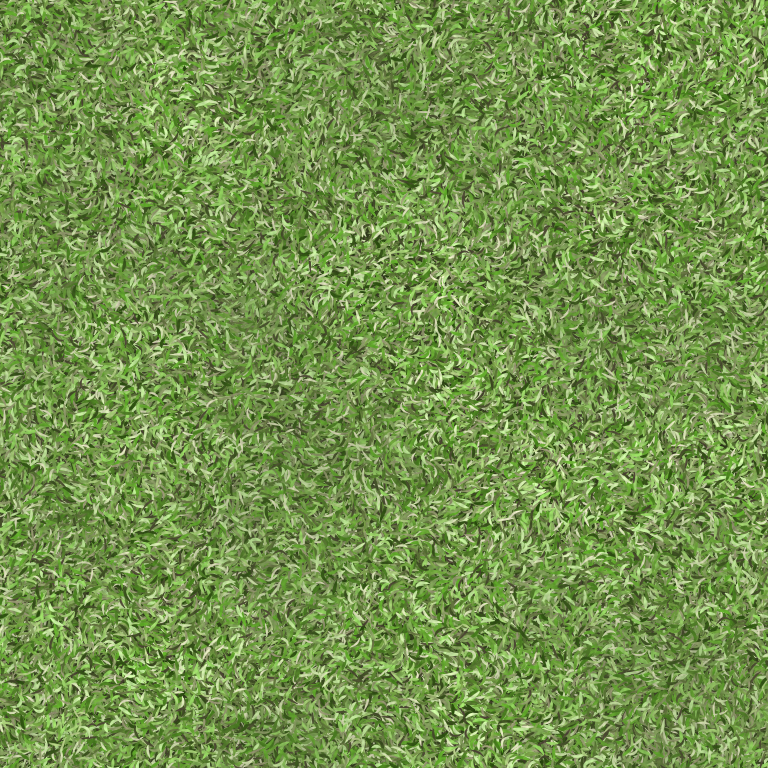
Give the GLSL for this texture, as a Shadertoy shader.

```glsl
// Dense short lawn: layered, randomly turned grass blades in green and straw tones.

const int LAYERS = 12;
const float CELLS = 80.0;            // blades per canvas height in each layer
const float HALF_LENGTH = 0.0092;
const float HALF_WIDTH = 0.0018;
const vec3 SOIL = vec3(0.23, 0.28, 0.14);
const vec3 SHADE = vec3(0.27, 0.33, 0.16);
const vec3 DEEP_GREEN = vec3(0.35, 0.47, 0.20);
const vec3 FRESH_GREEN = vec3(0.43, 0.61, 0.24);
const vec3 OLIVE = vec3(0.51, 0.59, 0.36);
const vec3 LIGHT_GREEN = vec3(0.59, 0.74, 0.41);
const vec3 STRAW = vec3(0.73, 0.81, 0.59);
const vec3 LAWN_MEAN = vec3(0.48, 0.59, 0.325);

// Three random values in 0..1 from an integer cell and a seed
vec3 hash3(vec2 cell, float seed) {
    uvec3 v = uvec3(ivec3(cell, seed) + 4096);
    v = v * 1664525u + 1013904223u;
    v.x += v.y * v.z; v.y += v.z * v.x; v.z += v.x * v.y;
    v ^= v >> 16u;
    v.x += v.y * v.z; v.y += v.z * v.x; v.z += v.x * v.y;
    return vec3(v >> 8u) / 16777216.0;
}

float cornerSlope(vec2 cell, vec2 offset, float seed) {
    float angle = 6.2832 * hash3(cell, seed).x;
    return dot(vec2(cos(angle), sin(angle)), offset);
}

float gradientNoise(vec2 p, float seed) {
    vec2 i = floor(p), f = fract(p);
    vec2 u = f * f * f * (f * (f * 6.0 - 15.0) + 10.0);
    vec2 e = vec2(0.0, 1.0);
    return mix(mix(cornerSlope(i, f, seed), cornerSlope(i + e.yx, f - e.yx, seed), u.x),
               mix(cornerSlope(i + e, f - e, seed), cornerSlope(i + 1.0, f - 1.0, seed), u.x), u.y);
}

// Picks a tone by its share of the lawn
vec3 bladeColor(float pick, float tint) {
    vec3 color = SHADE;
    color = mix(color, DEEP_GREEN, step(0.10, pick));
    color = mix(color, FRESH_GREEN, step(0.30, pick));
    color = mix(color, OLIVE, step(0.51, pick));
    color = mix(color, LIGHT_GREEN, step(0.70, pick));
    color = mix(color, STRAW, step(0.86, pick));
    return color + (tint - 0.5) * vec3(-0.11, 0.04, -0.13);
}

// Coverage of a bent, tapered blade centred at the origin
float bladeMask(vec2 q, float angle, float halfLength, float halfWidth, float bend, float soft) {
    float c = cos(angle), s = sin(angle);
    q = vec2(c * q.x + s * q.y, c * q.y - s * q.x);
    q.y += bend * (q.x * q.x / halfLength - 0.3 * halfLength);
    float along = q.x / halfLength;
    float side = abs(q.y) - halfWidth * (1.0 - 0.7 * along * along);
    float tip = abs(q.x) - halfLength;
    return smoothstep(soft, -soft, max(side, tip));
}

// Lays one sheet of scattered blades over the color below
vec3 addBlades(vec3 below, vec2 p, float flow, float seed, float light, float soft) {
    vec2 grid = p * CELLS + hash3(vec2(0.0), seed + 90.0).xy;
    vec2 home = floor(grid);
    vec3 color = below;
    for (int y = -1; y <= 1; y++) {
        for (int x = -1; x <= 1; x++) {
            vec2 cell = home + vec2(x, y);
            vec3 place = hash3(cell, seed);
            vec3 look = hash3(cell, seed + 40.0);
            vec2 q = (grid - cell - place.xy) / CELLS;
            float angle = flow + (place.z - 0.5) * 2.5;
            float halfLength = HALF_LENGTH * mix(0.6, 1.15, look.z);
            float halfWidth = HALF_WIDTH * mix(0.75, 1.25, look.y);
            float bend = (fract(look.x * 57.0) - 0.5) * 0.7;
            float mask = bladeMask(q, angle, halfLength, halfWidth, bend, soft);
            color = mix(color, bladeColor(look.x, look.y) * light, mask);
        }
    }
    return color;
}

void mainImage(out vec4 fragColor, in vec2 fragCoord) {
    vec2 p = fragCoord / iResolution.y;
    float soft = max(0.0009, 0.6 / iResolution.y);

    // Blades lean together in loose tufts
    float flow = 0.8 + 4.0 * gradientNoise(p * 9.0, 200.0);
    vec3 color = SOIL;
    for (int i = 0; i < LAYERS; i++) {
        float height = float(i) / float(LAYERS - 1);
        color = addBlades(color, p, flow, float(i), mix(0.80, 1.03, height), soft);
    }

    // Fine grain, then calmer and shadier patches across the lawn
    color *= 1.0 + 0.16 * gradientNoise(p * 190.0, 210.0);
    float patches = gradientNoise(p * 4.0, 220.0) + 0.5 * gradientNoise(p * 11.0, 230.0);
    float contrast = 1.13 + 0.22 * patches;
    color = LAWN_MEAN + (color - LAWN_MEAN) * contrast;
    color *= 1.0 + 0.10 * patches;

    fragColor = vec4(clamp(color, 0.0, 1.0), 1.0);
}
```
